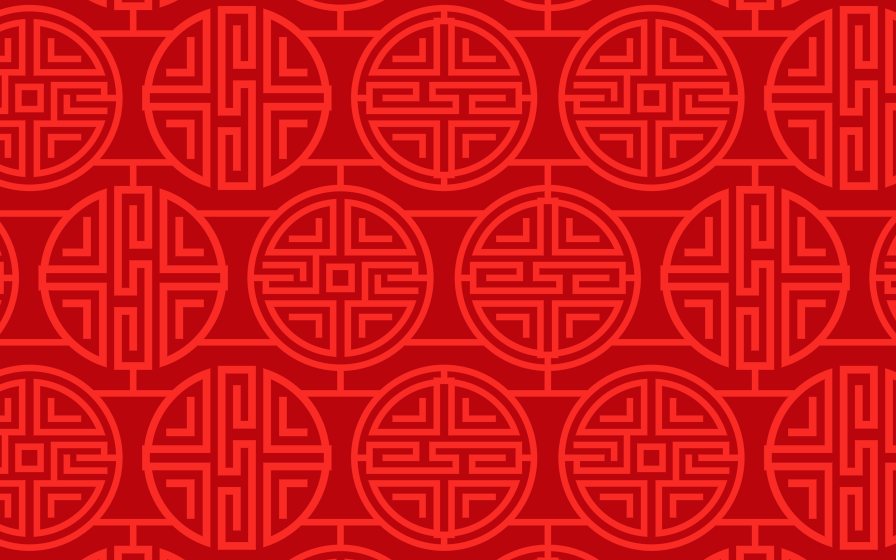
Reproduce this pattern procedurally as a WebGL 2 fragment shader.

```glsl
#version 300 es
precision highp float;

uniform vec2 u_resolution;
out vec4 outColor;

// Lengths are in design units; the canvas is VIEW_HEIGHT units tall.
const float VIEW_HEIGHT = 480.0;
const vec2 SPACING = vec2(177.7, 154.2);
const vec2 FIRST_CENTER = vec2(203.0, 84.0);
const float HALF_LINE = 2.8;
const float RING_RADIUS = 77.0;
const float INNER_RADIUS = 65.0;
const vec2 QUADRANT_CORNER = vec2(6.3, 22.0);
const vec2 HOOK_CORNER = vec2(18.5, 33.5);
const float LINK_HEIGHT = 55.2;
const float OPEN_SCALE = 1.18;
const float KEY_PITCH = 11.0;
const float KEY_END = 64.0;
const float EDGE_SOFTNESS = 0.7;
const vec3 DARK_RED = vec3(0.73, 0.02, 0.05);
const vec3 BRIGHT_RED = vec3(0.98, 0.17, 0.14);

// Half of the S-shaped key; a half turn gives the rest.
const vec2 S_KEY[8] = vec2[8](
    vec2(0.0), vec2(10.0, 0.0), vec2(10.0, KEY_PITCH), vec2(-KEY_END, KEY_PITCH),
    vec2(-KEY_END, -KEY_PITCH), vec2(-24.0, -KEY_PITCH), vec2(-24.0, 0.0), vec2(-50.0, 0.0));

// Straight stroke with square ends, along either axis.
float bar(vec2 p, vec2 a, vec2 b) {
    vec2 d = abs(p - 0.5 * (a + b)) - 0.5 * abs(b - a) - HALF_LINE;
    return length(max(d, 0.0)) + min(max(d.x, d.y), 0.0);
}

float circleLine(vec2 p, float radius) {
    return abs(length(p) - radius) - HALF_LINE;
}

// Four outlined sectors, each holding an L-shaped hook.
float quadrants(vec2 p) {
    vec2 q = abs(p);
    vec2 c = QUADRANT_CORNER;
    vec2 inset = c - HALF_LINE - q;
    float arc = max(circleLine(q, INNER_RADIUS), max(inset.x, inset.y));
    float edges = min(bar(q, c, vec2(c.x, INNER_RADIUS)), bar(q, c, vec2(INNER_RADIUS, c.y)));
    edges = max(edges, length(q) - INNER_RADIUS - HALF_LINE);
    vec2 h = HOOK_CORNER;
    float hook = min(bar(q, h, vec2(h.x, 48.5)), bar(q, h, vec2(41.5, h.y)));
    return min(min(arc, edges), hook);
}

float halfSKey(vec2 p) {
    float d = 1e3;
    for (int i = 0; i < 7; i++) d = min(d, bar(p, S_KEY[i], S_KEY[i + 1]));
    return d;
}

// Sectors, S-shaped key and the caps that close the gap between sectors.
float meander(vec2 p) {
    float key = min(halfSKey(p), halfSKey(-p));
    float cap = bar(abs(p), vec2(0.0, 66.0), vec2(QUADRANT_CORNER.x, 66.0));
    return min(min(quadrants(p), key), cap);
}

float halfSquareKey(vec2 p) {
    float d = bar(p, vec2(21.0, 22.0), vec2(21.0, -KEY_PITCH));
    d = min(d, bar(p, vec2(21.0, -KEY_PITCH), vec2(KEY_END, -KEY_PITCH)));
    d = min(d, bar(p, vec2(KEY_END, -KEY_PITCH), vec2(KEY_END, 0.0)));
    d = min(d, bar(p, vec2(KEY_END, 0.0), vec2(43.0, 0.0)));
    d = min(d, bar(p, vec2(32.0, 0.0), vec2(32.0, KEY_PITCH)));
    return min(d, bar(p, vec2(32.0, KEY_PITCH), vec2(KEY_END, KEY_PITCH)));
}

// Sectors around a hollow square with a spiral on each side.
float squareKey(vec2 p) {
    vec2 q = abs(p);
    float square = abs(max(q.x, q.y) - 9.5) - HALF_LINE;
    return min(min(quadrants(p), square), min(halfSquareKey(p), halfSquareKey(-p)));
}

// kind 0: open and turned, 1: ringed S key, 2: ringed square key.
float medallion(vec2 p, float kind) {
    if (kind < 0.5) return meander(vec2(p.y, -p.x) / OPEN_SCALE) * OPEN_SCALE;
    vec2 q = abs(p);
    float frame = circleLine(p, RING_RADIUS);
    frame = min(frame, bar(q, vec2(KEY_END, 0.0), vec2(RING_RADIUS, 0.0)));
    if (kind > 1.5) return min(frame, squareKey(p));
    float stem = bar(q, vec2(0.0, 66.0), vec2(0.0, RING_RADIUS));
    return min(min(frame, stem), meander(p));
}

// Nearest medallion of one row, with the lines that tie it to its neighbours.
float rowDistance(vec2 p, float row) {
    float odd = mod(row, 2.0);
    vec2 local = p - FIRST_CENTER - vec2(0.5 * odd * SPACING.x, row * SPACING.y);
    float column = floor(local.x / SPACING.x + 0.5);
    local.x -= column * SPACING.x;
    // Odd rows start half a step later and run through the kinds in reverse.
    float kind = mod(odd > 0.5 ? 2.0 - (column + 0.0) : column, 3.0);
    vec2 q = abs(local);
    float links = bar(q, vec2(56.0, LINK_HEIGHT), vec2(0.5 * SPACING.x, LINK_HEIGHT));
    if (odd > 0.5)
        links = min(links, bar(q, vec2(0.0, RING_RADIUS), vec2(0.0, SPACING.y - LINK_HEIGHT)));
    return min(links, medallion(local, kind));
}

void main() {
    float unit = VIEW_HEIGHT / u_resolution.y;
    vec2 p = vec2(gl_FragCoord.x, u_resolution.y - gl_FragCoord.y) * unit;
    float row = floor((p.y - FIRST_CENTER.y) / SPACING.y);
    float d = min(rowDistance(p, row), rowDistance(p, row + 1.0));
    float ink = 1.0 - smoothstep(-EDGE_SOFTNESS, EDGE_SOFTNESS, d / unit);
    outColor = vec4(mix(DARK_RED, BRIGHT_RED, ink), 1.0);
}
```
